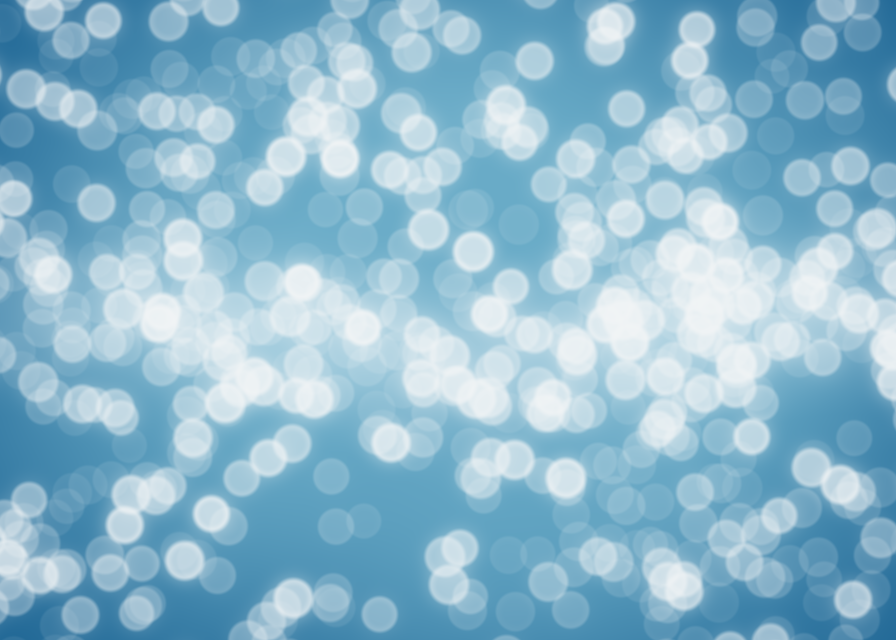
This background is drawn by a WebGL 2 fragment shader. Its source:

```glsl
#version 300 es
precision highp float;
// Soft blue bokeh: a vignetted blue haze under many translucent white discs.
// Discs come from jittered cells in several layers; a smooth density field
// gathers them into a bright band and loose clusters.

#define LAYERS 6
#define CELL 0.075
#define DISC_RADIUS 0.0295
#define EDGE_SOFTNESS 0.0022
#define HALO_WIDTH 0.011
#define HALO_STRENGTH 0.42
#define DEEP_BLUE vec3(0.09, 0.37, 0.56)
#define MID_BLUE vec3(0.41, 0.67, 0.78)
#define PALE_BLUE vec3(0.74, 0.86, 0.91)
#define DISC_WHITE vec3(0.945, 0.957, 0.962)

uniform vec2 u_resolution;
out vec4 fragColor;

vec4 hash4(vec3 p) {
    vec4 q = fract(p.xyzx * vec4(0.1031, 0.1030, 0.0973, 0.1099));
    q += dot(q, q.wzxy + 33.33);
    return fract((q.xxyz + q.yzzw) * q.zywx);
}

// Gaussian patch, 1 at its centre
float lump(vec2 p, vec2 centre, vec2 size) {
    vec2 d = (p - centre) / size;
    return exp(-dot(d, d));
}

// Layered sines, roughly -1 to 1
float ripple(vec2 p) {
    float a = sin(p.x * 9.0 + 2.0 * sin(p.y * 7.0 + 1.0));
    float b = sin(p.y * 13.0 - p.x * 6.0 + 1.5 * sin(p.x * 11.0));
    return 0.5 * (a + b);
}

// Horizontal bright band, gently waving
float band(vec2 p) {
    float offset = p.y - 0.48 - 0.035 * sin(p.x * 5.0 + 1.0);
    return exp(-offset * offset / 0.013);
}

// Chance of finding a disc at p
float density(vec2 p) {
    float d = 0.20 + 0.62 * band(p) * (0.7 + 0.3 * smoothstep(0.0, 0.5, p.x));
    d += 0.42 * lump(p, vec2(0.48, 0.80), vec2(0.26, 0.16));
    d += 0.42 * lump(p, vec2(1.08, 0.74), vec2(0.12, 0.20));
    d += 0.45 * lump(p, vec2(1.05, 0.17), vec2(0.17, 0.15));
    d += 0.25 * lump(p, vec2(0.28, 0.18), vec2(0.16, 0.12));
    return clamp(d + 0.16 * ripple(p), 0.04, 0.92);
}

// Broad light level: bright middle, dark corners
float ambient(vec2 p, float aspect) {
    vec2 d = (p - vec2(0.52 * aspect, 0.52)) / vec2(0.62 * aspect, 0.68);
    return exp(-1.5 * dot(d, d) * dot(d, d)) + 0.06 * ripple(p * 0.6);
}

vec3 background(vec2 p, float aspect) {
    float light = clamp(ambient(p, aspect), 0.0, 1.0);
    float haze = band(p) * 0.45 + density(p) * 0.28 - 0.10;
    vec3 colour = mix(DEEP_BLUE, MID_BLUE, light);
    return mix(colour, PALE_BLUE, clamp(haze * light * 1.1, 0.0, 1.0));
}

// Opacity of one layer of discs
float discLayer(vec2 p, float layer, float aspect) {
    vec2 shift = vec2(0.37, 0.61) * layer;
    vec2 home = floor(p / CELL + shift);
    float clear = 1.0;
    for (int y = -1; y <= 1; y++)
    for (int x = -1; x <= 1; x++) {
        vec2 cell = home + vec2(x, y);
        vec4 rnd = hash4(vec3(cell + 40.0, layer * 7.0 + 3.0));
        vec2 centre = (cell + rnd.xy - shift) * CELL;
        if (rnd.z > density(centre)) continue;

        float light = clamp(ambient(centre, aspect), 0.0, 1.0);
        float strength = mix(0.10, 0.90, rnd.w * rnd.w) * mix(0.65, 1.0, light);
        float radius = DISC_RADIUS * mix(0.92, 1.07, fract(rnd.x * 17.0 + rnd.w));
        float dist = length(p - centre);

        // Brighter discs have softer edges and a halo; all have a faint rim
        float soft = EDGE_SOFTNESS * (1.0 + 1.6 * strength);
        float disc = 1.0 - smoothstep(radius - soft, radius + soft, dist);
        float rim = mix(0.90, 1.08, smoothstep(0.55, 0.95, dist / radius));
        float halo = exp(-max(dist - radius, 0.0) / HALO_WIDTH);
        halo *= HALO_STRENGTH * strength * strength;
        halo *= 1.0 - smoothstep(0.5 * CELL, 0.98 * CELL, dist);
        clear *= 1.0 - clamp(mix(halo, strength * rim, disc), 0.0, 0.97);
    }
    return 1.0 - clear;
}

void main() {
    vec2 p = gl_FragCoord.xy / u_resolution.y;
    float aspect = u_resolution.x / u_resolution.y;
    vec3 colour = background(p, aspect);
    for (int i = 0; i < LAYERS; i++)
        colour = mix(colour, DISC_WHITE, discLayer(p, float(i), aspect));
    fragColor = vec4(colour, 1.0);
}
```
